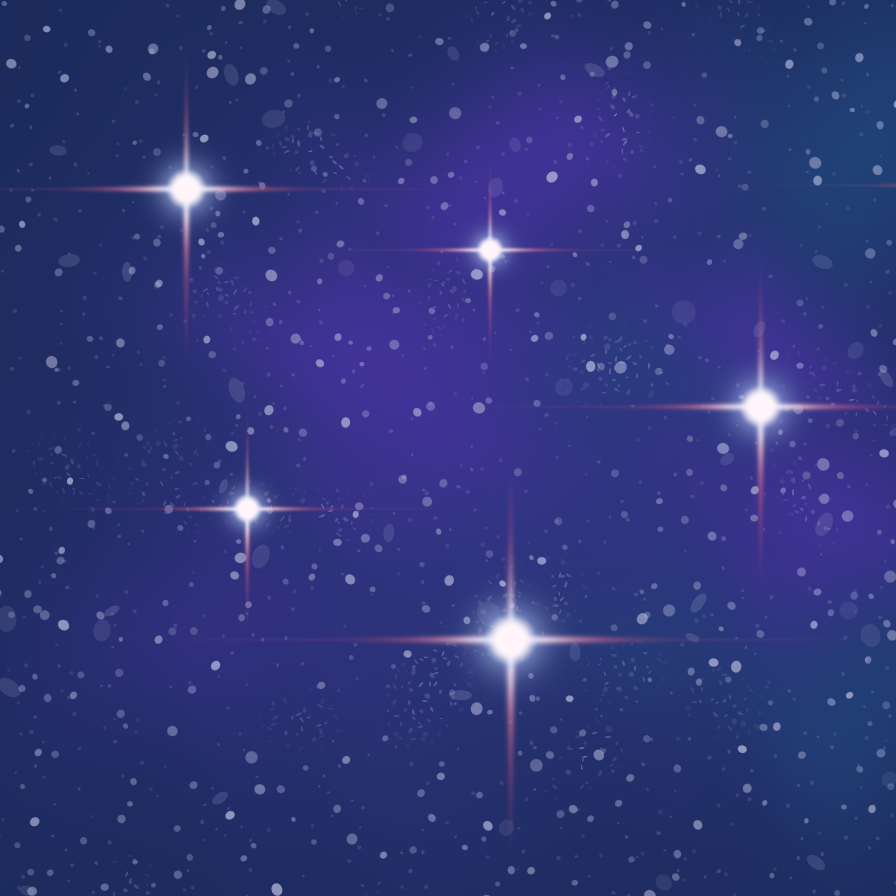
This background is drawn by a Shadertoy shader. Its source:

```glsl
const vec3 NAVY   = vec3(0.105, 0.165, 0.355);
const vec3 INDIGO = vec3(0.185, 0.210, 0.505);
const vec3 VIOLET = vec3(0.268, 0.195, 0.610);
const vec3 TEAL   = vec3(0.125, 0.275, 0.480);
const vec3 DUST   = vec3(0.72, 0.73, 0.86);
const vec3 ROSE   = vec3(0.72, 0.30, 0.48);
const vec3 HALO   = vec3(0.70, 0.79, 0.96);
const vec3 WHITE  = vec3(1.00, 0.96, 0.98);

const float BEAM_REACH = 9.5;    // in core radii
const float BEAM_WIDTH = 0.23;   // in core radii
const float TAIL_REACH = 20.0;   // in core radii
const float CLOUD_WARP = 0.025;

// Bright stars: centre and core radius
const int STAR_COUNT = 6;
const vec3 STARS[STAR_COUNT] = vec3[](
    vec3(0.208, 0.789, 0.0185), vec3(0.547, 0.721, 0.0125),
    vec3(0.849, 0.546, 0.0195), vec3(0.276, 0.432, 0.0135),
    vec3(0.570, 0.286, 0.0235), vec3(1.075, 0.793, 0.0140));

vec3 hash3(vec2 cell) {
    vec3 q = fract(cell.xyx * vec3(0.1031, 0.1030, 0.0973));
    q += dot(q, q.yxz + 33.33);
    return fract((q.xxy + q.yzz) * q.zyx);
}

float glow(vec2 p, vec2 centre, vec2 radius) {
    vec2 d = (p - centre) / radius;
    return exp(-dot(d, d));
}

vec2 warp(vec2 p) {
    vec2 w = sin(p.yx * vec2(11.0, 13.0) + vec2(0.4, 2.1));
    w += 0.5 * sin(p.yx * 27.0 + p * 9.0 + w);
    return p + CLOUD_WARP * w;
}

vec3 nebula(vec2 p) {
    vec2 q = warp(p);
    vec3 col = mix(NAVY, INDIGO, 0.95 * glow(q, vec2(0.58, 0.49), vec2(0.43, 0.42)));

    float violet = 0.85 * glow(q, vec2(0.59, 0.79), vec2(0.20, 0.12));
    violet = max(violet, 0.90 * glow(q, vec2(0.45, 0.60), vec2(0.18, 0.17)));
    violet = max(violet, 0.80 * glow(q, vec2(0.87, 0.62), vec2(0.14, 0.11)));
    violet = max(violet, 0.80 * glow(q, vec2(0.91, 0.43), vec2(0.18, 0.14)));
    violet = max(violet, 0.40 * glow(q, vec2(0.22, 0.29), vec2(0.18, 0.15)));
    col = mix(col, VIOLET, violet);

    float teal = 0.80 * glow(q, vec2(0.96, 0.86), vec2(0.17, 0.15));
    teal += 0.65 * glow(q, vec2(0.98, 0.22), vec2(0.13, 0.13));
    teal += 0.35 * glow(q, vec2(0.74, 0.57), vec2(0.11, 0.07));
    teal += 0.35 * glow(q, vec2(0.74, 0.27), vec2(0.13, 0.08));
    return mix(col, TEAL, min(teal, 1.0));
}

// Scattered ellipses: one per grid cell, kept with the given chance
float specks(vec2 p, float grid, float radius, float chance, float stretch, float soft) {
    float cover = 0.0;
    vec2 home = floor(p * grid);
    for (int y = -1; y <= 1; y++)
    for (int x = -1; x <= 1; x++) {
        vec2 cell = home + vec2(x, y);
        vec3 place = hash3(cell + grid * 3.0);
        vec3 look = hash3(cell + grid * 7.0 + 41.0);
        vec2 d = p - (cell + place.xy) / grid;
        float angle = 6.2832 * look.x;
        d *= mat2(cos(angle), sin(angle), -sin(angle), cos(angle));
        d.y *= 1.0 + stretch * look.y;
        float r = radius * mix(0.6, 1.15, look.z);
        float disc = 1.0 - smoothstep(r - soft, r + soft, length(d));
        cover = max(cover, disc * step(place.z, chance) * mix(0.5, 1.0, look.y));
    }
    return cover;
}

float beam(float along, float across, float reach, float width) {
    float fade = max(1.0 - abs(along) / reach, 0.0);
    float w = width * (0.45 + 0.55 * fade);
    return pow(fade, 1.3) * exp(-across * across / (w * w));
}

vec3 addStar(vec3 col, vec2 d, float core) {
    float r = length(d);
    float reach = core * BEAM_REACH;
    float width = core * BEAM_WIDTH;
    float rays = beam(d.x, d.y, reach, width);
    rays = max(rays, 0.85 * beam(d.y + core, d.x, reach, width));
    rays = max(rays, 0.28 * beam(d.x, d.y, core * TAIL_REACH, 0.5 * width));
    vec3 rayColour = mix(ROSE, WHITE, exp(-pow(r / (core * 3.2), 2.0)));
    col = mix(col, rayColour, min(rays * 1.15, 1.0));
    col = mix(col, HALO, 0.85 * exp(-pow(r / (core * 1.55), 2.0)));
    return mix(col, WHITE, 1.0 - smoothstep(core * 0.6, core * 1.35, r));
}

void mainImage(out vec4 fragColor, in vec2 fragCoord) {
    vec2 p = (fragCoord - 0.5 * iResolution.xy) / iResolution.y + 0.5;
    float soft = max(0.0009, 0.75 / iResolution.y);
    vec3 col = nebula(p);

    // Pale flakes and fine debris gathered in patches
    float patches = specks(warp(p), 7.0, 0.045, 0.5, 1.0, 0.03);
    col = mix(col, DUST, 0.20 * specks(p, 10.0, 0.013, 0.35, 1.2, soft));
    col = mix(col, DUST, 0.45 * patches * specks(p, 95.0, 0.0032, 0.6, 2.5, soft));

    // Round dust in three sizes
    col = mix(col, DUST, 0.22 * specks(p, 42.0, 0.0022, 0.45, 0.3, soft));
    col = mix(col, DUST, 0.50 * specks(p, 25.0, 0.0042, 0.42, 0.2, soft));
    col = mix(col, DUST, 0.75 * specks(p, 15.0, 0.0062, 0.62, 0.2, soft));

    for (int i = 0; i < STAR_COUNT; i++)
        col = addStar(col, p - STARS[i].xy, STARS[i].z);

    fragColor = vec4(col, 1.0);
}
```
